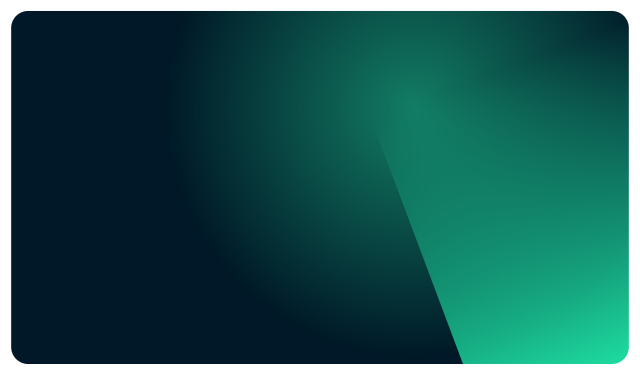
Reproduce this background procedurally as a Shadertoy shader.

```glsl
const vec3 PAPER = vec3(1.0);
const vec3 NAVY = vec3(0.0, 0.096, 0.152);
const vec3 TEAL = vec3(0.071, 0.490, 0.392);
const vec3 MINT = vec3(0.118, 0.870, 0.635);

// Signed distance to a rounded box centred on the origin
float roundedBox(vec2 p, vec2 halfSize, float radius) {
    vec2 q = abs(p) - halfSize + radius;
    return length(max(q, 0.0)) + min(max(q.x, q.y), 0.0) - radius;
}

// Antialiased coverage of the negative side of a distance
float coverage(float dist, float pixel) {
    return clamp(0.5 - dist / pixel, 0.0, 1.0);
}

// Glow that falls off evenly from its centre
float radialGlow(vec2 p, vec2 centre, float radius) {
    return clamp(1.0 - length(p - centre) / radius, 0.0, 1.0);
}

// Ramp from 0 at the start to 1 at the given reach along an axis
float linearRamp(vec2 p, vec2 start, vec2 axis, float reach) {
    return clamp(dot(p - start, normalize(axis)) / reach, 0.0, 1.0);
}

// Signed distance to a half plane lying along the normal
float halfPlane(vec2 p, vec2 anchor, vec2 normal) {
    return -dot(p - anchor, normalize(normal));
}

void mainImage(out vec4 fragColor, in vec2 fragCoord) {
    // Canvas height is one unit, x is zero in the middle
    float pixel = 1.0 / iResolution.y;
    vec2 p = (fragCoord - vec2(0.5 * iResolution.x, 0.0)) * pixel;

    // Dark ground with a round teal glow
    float glow = radialGlow(p, vec2(0.250, 0.714), 0.659);
    vec3 color = mix(NAVY, TEAL, glow);

    // Slanted beam that brightens toward the lower right
    vec2 apex = vec2(0.141, 0.670);
    float beam = coverage(halfPlane(p, apex, vec2(0.936, 0.351)), pixel);
    float light = linearRamp(p, apex, vec2(0.38, -0.925), 0.846);
    color = mix(color, MINT, beam * light);

    // Rounded card on the light margin
    float card = roundedBox(p - vec2(0.0, 0.504), vec2(0.817, 0.467), 0.045);
    color = mix(PAPER, color, coverage(card, pixel));

    fragColor = vec4(color, 1.0);
}
```
